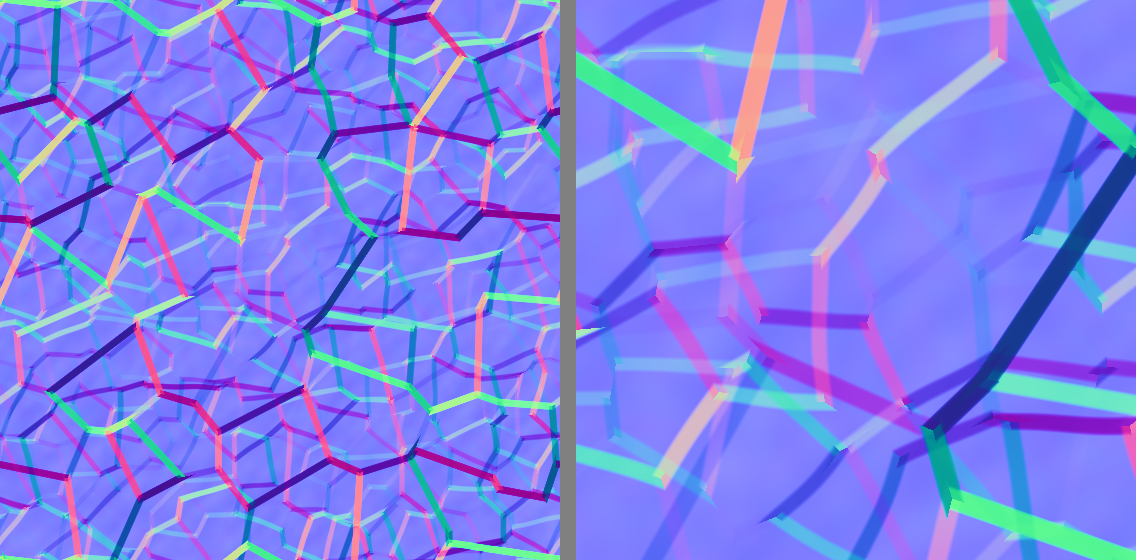
Left, the full canvas; right, a detail of the centre.
Give the GLSL for this texture map, as a Shadertoy shader.

```glsl
// Tiling normal map of fractured rock: flat plates joined by beveled steps.

// Plate layers: cells across the canvas, bevel half width, steepness
const float COARSE_CELLS = 7.0, COARSE_WIDTH = 0.0056, COARSE_STEEP = 3.6;
const float MEDIUM_CELLS = 10.0, MEDIUM_WIDTH = 0.0046, MEDIUM_STEEP = 0.75;
const float FINE_CELLS = 14.0, FINE_WIDTH = 0.0042, FINE_STEEP = 0.36;
const float BEVEL_SOFTNESS = 0.0016;
const float HEIGHT_LEVELS = 3.0;   // plates on the same level merge
const float HEIGHT_SPREAD = 0.3;   // small offset within a level
const float WARP = 0.006;          // bends the fainter cracks
const vec2 STREAKS = vec2(8.0, 24.0);
const float STREAK_SLOPE = 0.13;
const float GRAIN_SLOPE = 0.07;

vec3 hash3(vec2 cell, float seed) {
    vec3 p = fract((cell.xyx + seed * vec3(17.0, 31.0, 17.0)) * vec3(0.1031, 0.1030, 0.0973));
    p += dot(p, p.yxz + 33.33);
    return fract((p.xxy + p.yzz) * p.zyx);
}

// Gradient noise that wraps after a whole period
float cornerNoise(vec2 cell, vec2 offset, vec2 period, float seed) {
    float angle = 6.28319 * hash3(mod(cell, period), seed).x;
    return dot(vec2(cos(angle), sin(angle)), offset);
}

float noise(vec2 p, vec2 period, float seed) {
    vec2 i = floor(p), f = p - i;
    vec2 u = f * f * f * (f * (f * 6.0 - 15.0) + 10.0);
    vec2 e = vec2(1.0, 0.0);
    float low = mix(cornerNoise(i, f, period, seed),
                    cornerNoise(i + e.xy, f - e.xy, period, seed), u.x);
    float high = mix(cornerNoise(i + e.yx, f - e.yx, period, seed),
                     cornerNoise(i + e.xx, f - e.xx, period, seed), u.x);
    return mix(low, high, u.y);
}

float plateHeight(float h) {
    float level = h * HEIGHT_LEVELS;
    return floor(level) + HEIGHT_SPREAD * (2.0 * fract(level) - 1.0);
}

// Slope of the bevels between Voronoi plates of different heights
vec2 plateSlope(vec2 uv, float cells, float halfWidth, float steepness, float seed) {
    vec2 p = uv * cells, base = floor(p);
    vec2 homeCell = base, toHome = vec2(0.0);
    float homeHeight = 0.0, nearest = 1e3;

    // Find the plate under this point
    for (int y = -1; y <= 1; y++)
    for (int x = -1; x <= 1; x++) {
        vec2 cell = base + vec2(x, y);
        vec3 h = hash3(mod(cell, cells), seed);
        vec2 toSite = cell + h.xy - p;
        float d = dot(toSite, toSite);
        if (d < nearest) {
            nearest = d;
            homeCell = cell;
            toHome = toSite;
            homeHeight = plateHeight(h.z);
        }
    }

    // Add a bevel for each border close by
    vec2 slope = vec2(0.0);
    for (int y = -2; y <= 2; y++)
    for (int x = -2; x <= 2; x++) {
        if (x == 0 && y == 0) continue;
        vec2 cell = homeCell + vec2(x, y);
        vec3 h = hash3(mod(cell, cells), seed);
        vec2 toSite = cell + h.xy - p;
        vec2 across = normalize(toSite - toHome);
        float border = dot(0.5 * (toSite + toHome), across) / cells;
        float bevel = 1.0 - smoothstep(halfWidth - BEVEL_SOFTNESS,
                                       halfWidth + BEVEL_SOFTNESS, border);
        slope += across * (plateHeight(h.z) - homeHeight) * bevel;
    }
    return slope * steepness;
}

void mainImage(out vec4 fragColor, in vec2 fragCoord) {
    vec2 uv = fragCoord / iResolution.xy;

    // Plates, with the fainter layers slightly bent
    vec2 bent = uv + WARP * vec2(noise(uv * 12.0, vec2(12.0), 1.0),
                                 noise(uv * 12.0, vec2(12.0), 2.0));
    vec2 slope = plateSlope(uv, COARSE_CELLS, COARSE_WIDTH, COARSE_STEEP, 3.0)
               + plateSlope(bent, MEDIUM_CELLS, MEDIUM_WIDTH, MEDIUM_STEEP, 5.0)
               + plateSlope(bent, FINE_CELLS, FINE_WIDTH, FINE_STEEP, 8.0);

    // Faint diagonal streaks and grain on the flats
    vec2 diagonal = vec2(uv.x + uv.y, uv.y - uv.x);
    slope += STREAK_SLOPE * noise(diagonal * STREAKS, STREAKS, 11.0) * vec2(1.0, -1.0);
    slope += GRAIN_SLOPE * vec2(noise(uv * 40.0, vec2(40.0), 12.0),
                                noise(uv * 40.0, vec2(40.0), 13.0));

    // Encode the normal, green pointing down
    vec3 normal = normalize(vec3(-slope.x, slope.y, 1.0));
    fragColor = vec4(0.5 + 0.5 * normal, 1.0);
}
```
